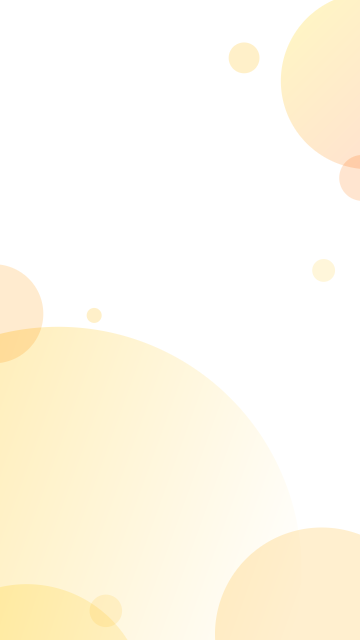
This background is drawn by a Shadertoy shader. Its source:

```glsl
// Soft translucent discs in cream, yellow and peach overlapping on white.

const vec3 WHITE  = vec3(1.0);
const vec3 CREAM  = vec3(1.0, 0.941, 0.788);
const vec3 PALE   = vec3(1.0, 0.965, 0.855);
const vec3 SAND   = vec3(1.0, 0.937, 0.812);
const vec3 PEACH  = vec3(1.0, 0.922, 0.812);
const vec3 CORAL  = vec3(1.0, 0.898, 0.816);
const vec3 HONEY  = vec3(1.0, 0.916, 0.657);
const vec3 BUTTER = vec3(1.0, 0.967, 0.765);

// Coverage of a disc with an edge one pixel wide.
float discMask(vec2 p, vec2 center, float radius, float pixel) {
    return clamp(0.5 + (radius - length(p - center)) / pixel, 0.0, 1.0);
}

// Position from 0 to 1 across a disc along a unit direction.
float discRamp(vec2 p, vec2 center, float radius, vec2 direction) {
    return clamp(0.5 + 0.5 * dot(p - center, direction) / radius, 0.0, 1.0);
}

// Multiplies the base by a flat tint inside a disc.
vec3 tintDisc(vec3 base, vec2 p, vec2 center, float radius, vec3 tint, float pixel) {
    return base * mix(WHITE, tint, discMask(p, center, radius, pixel));
}

// Multiplies the base by a linear gradient inside a disc.
vec3 gradientDisc(vec3 base, vec2 p, vec2 center, float radius, vec2 direction,
                  vec3 start, vec3 end, float pixel) {
    vec3 tint = mix(start, end, discRamp(p, center, radius, direction));
    return tintDisc(base, p, center, radius, tint, pixel);
}

void mainImage(out vec4 fragColor, in vec2 fragCoord) {
    // The canvas width is one unit.
    vec2 p = fragCoord / iResolution.x;
    float pixel = 1.0 / iResolution.x;
    vec3 color = WHITE;

    // Large gradient discs.
    color = gradientDisc(color, p, vec2(0.162, 0.194), 0.676, vec2(0.94, -0.34),
                         HONEY, WHITE, pixel);
    color = gradientDisc(color, p, vec2(1.0255, 1.553), 0.2454, vec2(0.707, -0.707),
                         vec3(1.0, 0.958, 0.775), vec3(1.0, 0.875, 0.82), pixel);
    color = gradientDisc(color, p, vec2(0.074, -0.1755), 0.3306, vec2(1.0, 0.0),
                         BUTTER, vec3(1.0, 0.965, 0.85), pixel);

    // Medium flat discs at the borders.
    color = tintDisc(color, p, vec2(0.8935, 0.0162), 0.2963, SAND, pixel);
    color = tintDisc(color, p, vec2(-0.0174, 0.9062), 0.1377, PEACH, pixel);
    color = tintDisc(color, p, vec2(1.006, 1.2836), 0.0637, CORAL, pixel);

    // Small accents.
    color = tintDisc(color, p, vec2(0.678, 1.617), 0.0428, CREAM, pixel);
    color = tintDisc(color, p, vec2(0.899, 1.0266), 0.0317, PALE, pixel);
    color = tintDisc(color, p, vec2(0.2616, 0.9016), 0.0208, CREAM, pixel);
    color = tintDisc(color, p, vec2(0.294, 0.081), 0.0451, vec3(1.0, 0.967, 0.87), pixel);

    fragColor = vec4(color, 1.0);
}
```
